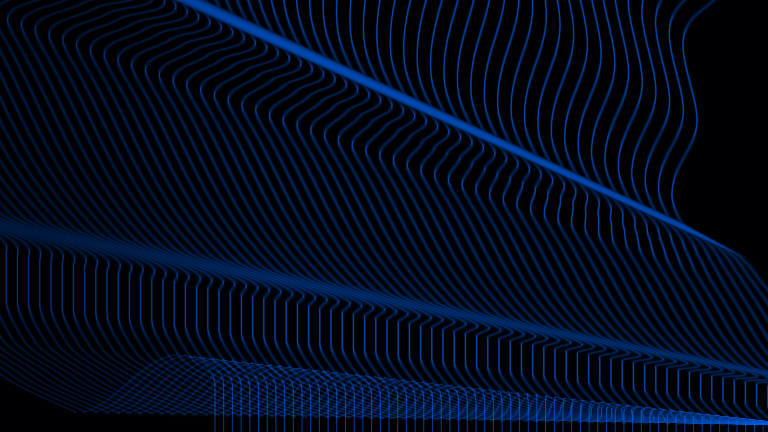
This background is drawn by a Shadertoy shader. Its source:

```glsl
// Folded veils of thin blue lines on black, sweeping from upper left to lower right.
// Each veil is a family of curves x = edge(v) - n * gap(v), where v is a level that
// converges to the right; steep parts of edge(v) crowd the lines into glowing folds.

const vec2 CANVAS = vec2(768.0, 432.0);     // design units, y pointing down
const vec3 LINE_COLOR = vec3(0.0, 0.41, 1.0);
const vec3 BACKGROUND = vec3(0.0, 0.0, 0.008);
const float TILT = 0.385;                   // slope of level zero
const float CONVERGE = 0.00085;             // how fast the levels draw together
const float LAST_LINE = 81.0;               // index of the leftmost line
const float MID_FOLD = 230.0;               // levels of the three lower folds
const float FOLD_TOP = 338.0;
const float FOLD_BOTTOM = 411.0;
const vec2 TOP_EDGE = vec2(335.0, 0.112);   // height at left and slope of the low folds
const vec2 BOTTOM_EDGE = vec2(410.5, 0.019);
const float THIN = 0.65;                    // half widths of upright, leaning, folded lines
const float WIDE = 1.8;
const float FOLDED = 1.15;
const float THIN_INK = 0.76;
const float WIDE_INK = 0.29;
const float HAZE = 0.13;                    // soft light along the middle fold
const int REACH = 5;                        // neighbouring lines added on each side
const float PI = 3.14159;

// Profile of the main veil: level, right edge, gap between lines
const int KNOTS = 16;
const vec3 PROFILE[KNOTS] = vec3[KNOTS](
    vec3(-720.0, 718.0, 13.7), vec3(-520.0, 683.0, 13.7), vec3(-364.0, 697.0, 13.7),
    vec3(-149.0, 672.0, 13.4), vec3(-96.0, 681.0, 13.2), vec3(-78.0, 738.0, 11.3),
    vec3(-30.0, 762.0, 12.6), vec3(20.0, 781.0, 13.8), vec3(45.0, 788.0, 13.65),
    vec3(212.0, 836.0, 12.5), vec3(236.0, 862.0, 11.7), vec3(255.0, 835.0, 11.2),
    vec3(300.0, 835.0, 11.2), vec3(340.0, 852.0, 11.2), vec3(375.0, 890.0, 11.0),
    vec3(411.0, 966.0, 11.0));

float levelOf(vec2 p) {
    float spread = 1.0 - CONVERGE * p.x;
    float v = (p.y - TILT * p.x) / spread;
    if (v < MID_FOLD) return v;
    float mid = TILT * p.x + MID_FOLD * spread;
    float top = TOP_EDGE.x + TOP_EDGE.y * p.x;
    float bottom = BOTTOM_EDGE.x + BOTTOM_EDGE.y * p.x;
    if (p.y < top) return mix(MID_FOLD, FOLD_TOP, (p.y - mid) / (top - mid));
    if (p.y < bottom) return mix(FOLD_TOP, FOLD_BOTTOM, (p.y - top) / (bottom - top));
    return FOLD_BOTTOM + p.y - bottom;
}

vec2 secant(int i) {
    i = clamp(i, 0, KNOTS - 2);
    vec3 d = PROFILE[i + 1] - PROFILE[i];
    return d.yz / d.x;
}

// Harmonic mean of two slopes, zero where they disagree in sign
vec2 tangent(vec2 a, vec2 b) {
    vec2 s = a + b;
    return 2.0 * max(a * b, 0.0) * s / (s * s + 1e-9);
}

// Monotone cubic through the knots
vec2 mainProfile(float v) {
    v = clamp(v, PROFILE[0].x, PROFILE[KNOTS - 1].x);
    int i = 0;
    for (int k = 1; k < KNOTS - 1; k++) if (v >= PROFILE[k].x) i = k;
    vec3 a = PROFILE[i], b = PROFILE[i + 1];
    float h = b.x - a.x, t = (v - a.x) / h, u = 1.0 - t;
    vec2 ta = tangent(secant(i - 1), secant(i));
    vec2 tb = tangent(secant(i), secant(i + 1));
    return a.yz * u * u * (1.0 + 2.0 * t) + b.yz * t * t * (3.0 - 2.0 * t)
         + h * t * u * (ta * u - tb * t);
}

// Continuous line index: 0 main veil, 1 veil between the folds, 2 hanging veil
float lineIndex(vec2 p, int veil) {
    float v = levelOf(p);
    if (veil == 0) {
        vec2 profile = mainProfile(v);
        return (profile.x - p.x) / profile.y;
    }
    float left, gap;
    if (veil == 1) {
        float t = clamp((v - FOLD_TOP) / (FOLD_BOTTOM - FOLD_TOP), 0.0, 1.0);
        left = mix(185.0, 75.0, acos(0.97 * (1.0 - 2.0 * t)) / PI);
        gap = mix(9.5, 11.0, t);
    } else {
        float t = clamp((v - FOLD_TOP) / 35.0, 0.0, 1.0);
        float drop = sqrt(t * (2.0 - t));
        left = mix(185.0, 215.0, drop);
        gap = mix(9.5, 8.7, drop);
    }
    return LAST_LINE - (p.x - left) / gap;
}

// Summed light of the lines of one veil near p
float veilLight(vec2 p, int veil, float pixel) {
    const vec2 e = vec2(0.25, 0.0);
    float n = lineIndex(p, veil);
    vec2 grad = vec2(lineIndex(p + e.xy, veil) - lineIndex(p - e.xy, veil),
                     lineIndex(p + e.yx, veil) - lineIndex(p - e.yx, veil)) / (2.0 * e.x);
    float density = max(length(grad), 1e-4);
    float steep = abs(grad.y) / density;
    float lean = smoothstep(0.1, 0.55, steep);
    float width = mix(mix(THIN, WIDE, lean), FOLDED, smoothstep(0.7, 0.95, steep));
    width *= mix(1.0, 0.65, smoothstep(300.0, 350.0, levelOf(p)));
    width = length(vec2(width, 0.45 * pixel));
    float sum = 0.0;
    for (int k = -REACH; k <= REACH; k++) {
        float id = floor(n + 0.5) + float(k);
        if (id < 0.0 || id > LAST_LINE) continue;
        float d = (n - id) / (density * width);
        sum += exp(-d * d);
    }
    return sum * mix(THIN_INK, WIDE_INK, lean);
}

void mainImage(out vec4 fragColor, in vec2 fragCoord) {
    vec2 uv = fragCoord / iResolution.xy;
    vec2 p = vec2(uv.x, 1.0 - uv.y) * CANVAS;
    float pixel = CANVAS.x / iResolution.x;
    float v = levelOf(p);

    // Each veil ends softly at its fold
    float aboveBottom = 1.0 - smoothstep(FOLD_BOTTOM - 1.0, FOLD_BOTTOM + 3.0, v);
    float belowTop = smoothstep(FOLD_TOP - 3.0, FOLD_TOP + 1.0, v);
    float light = veilLight(p, 0, pixel) * aboveBottom;
    light += 0.7 * veilLight(p, 1, pixel) * aboveBottom * belowTop;
    light += 0.75 * veilLight(p, 2, pixel) * belowTop;
    float haze = (v - MID_FOLD + 4.0) / 11.0;
    light += HAZE * exp(-haze * haze);

    // Dim the left side and hold back the brightest folds
    light *= mix(0.6, 1.0, smoothstep(0.0, 0.45, uv.x));
    light = min(light, 0.4 + 0.5 * (1.0 - exp(-max(light - 0.4, 0.0) / 0.5)));
    fragColor = vec4(BACKGROUND + LINE_COLOR * light, 1.0);
}
```
